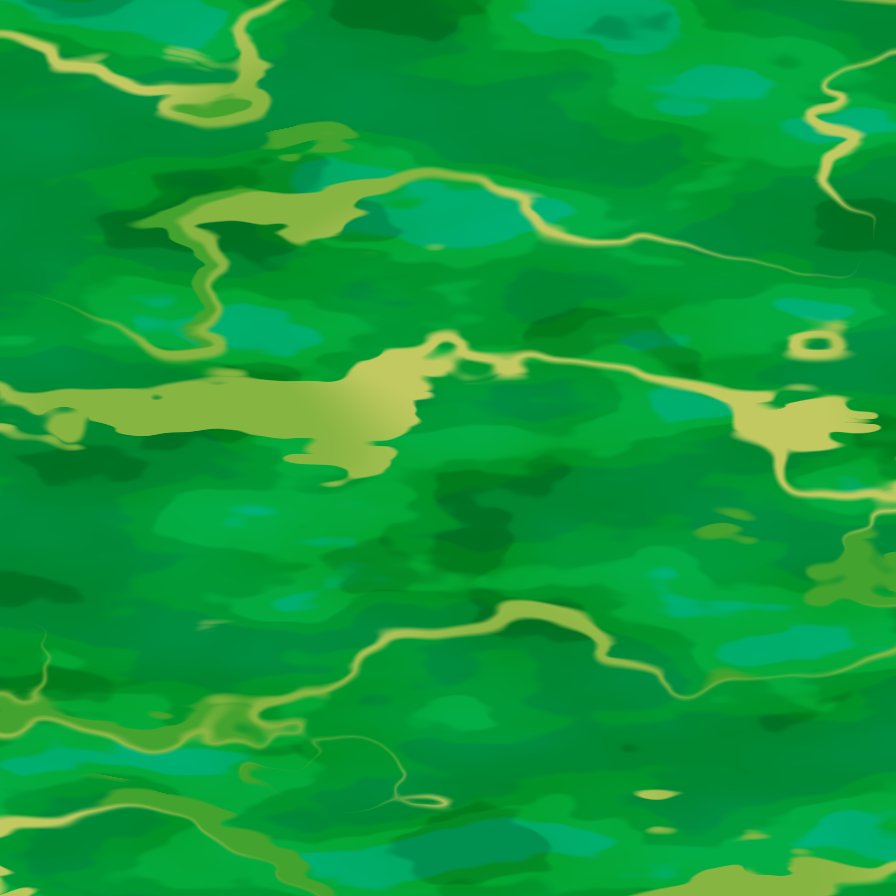
Write a WebGL 2 fragment shader that draws this texture.

```glsl
#version 300 es
precision highp float;

uniform vec2 u_resolution;
out vec4 fragColor;

#define PATCH_SCALE vec2(2.8, 8.5)
#define VEIN_SCALE vec2(2.2, 5.0)
#define VEIN_ROWS 4.0
#define VEIN_WARP 1.35
#define VEIN_WIDTH 0.0036
#define VEIN_VARIATION 0.022
#define VEIN_SWELL 0.022
#define VEIN_SOFTNESS 0.0042
#define PATCH_SOFTNESS 0.04
#define MOSS_WIDTH 0.03

const vec3 DEEP   = vec3(0.00, 0.54, 0.21);
const vec3 GRASS  = vec3(0.00, 0.59, 0.18);
const vec3 BRIGHT = vec3(0.01, 0.66, 0.22);
const vec3 TEAL   = vec3(0.00, 0.68, 0.42);
const vec3 MOSS   = vec3(0.26, 0.64, 0.18);
const vec3 OLIVE  = vec3(0.53, 0.71, 0.26);
const vec3 STRAW  = vec3(0.76, 0.79, 0.38);

// Pseudo-random unit vector for a lattice cell
vec2 cellGradient(ivec2 cell) {
    uvec2 q = uvec2(cell) * uvec2(1597u, 3571u);
    uint h = (q.x ^ (q.y << 7)) * 48271u + q.y;
    h = (h ^ (h >> 15)) * 69069u;
    h = (h ^ (h >> 13)) * 40503u;
    h ^= h >> 16;
    float angle = float(h & 65535u) / 65536.0 * 6.28319;
    return vec2(cos(angle), sin(angle));
}

float gradientNoise(vec2 p) {
    vec2 base = floor(p);
    vec2 f = p - base;
    ivec2 c = ivec2(base);
    vec2 u = f * f * f * (f * (f * 6.0 - 15.0) + 10.0);
    float a = dot(cellGradient(c), f);
    float b = dot(cellGradient(c + ivec2(1, 0)), f - vec2(1, 0));
    float d = dot(cellGradient(c + ivec2(0, 1)), f - vec2(0, 1));
    float e = dot(cellGradient(c + ivec2(1, 1)), f - vec2(1, 1));
    return mix(mix(a, b, u.x), mix(d, e, u.x), u.y);
}

float fbm(vec2 p) {
    float sum = 0.0, amplitude = 1.0;
    for (int i = 0; i < 4; i++) {
        sum += amplitude * gradientNoise(p);
        p = p * 2.03 + vec2(17.3, 9.7);
        amplitude *= 0.46;
    }
    return sum;
}

// Warped horizontal layers; veins run along whole values
float strata(vec2 p) {
    return p.y * VEIN_ROWS + VEIN_WARP * fbm(p * VEIN_SCALE + vec2(41.2, 63.8));
}

// Approximate signed distance to the nearest vein
float veinDistance(vec2 p) {
    const float STEP = 0.002;
    float s = strata(p);
    vec2 slope = vec2(strata(p + vec2(STEP, 0)), strata(p + vec2(0, STEP))) - s;
    return (s - round(s)) / max(length(slope) / STEP, 4.5);
}

float softStep(float edge, float value) {
    return smoothstep(edge - PATCH_SOFTNESS, edge + PATCH_SOFTNESS, value);
}

// Soft-edged patches of green
vec3 patchColor(vec2 p) {
    float tone = fbm(p * PATCH_SCALE + vec2(5.4, 22.1));
    vec3 color = mix(DEEP, GRASS, softStep(-0.08, tone));
    color = mix(color, BRIGHT, softStep(0.13, tone));
    color = mix(color, TEAL, softStep(0.35, tone));
    float shade = fbm(p * vec2(3.5, 8.0) + vec2(80.6, 31.5));
    color = mix(color, color * vec3(1.0, 0.86, 0.86), softStep(0.33, shade));
    return color + vec3(0.0, 0.02, 0.05) * clamp(-shade * 2.0, -1.0, 1.0);
}

void main() {
    vec2 p = gl_FragCoord.xy / u_resolution.y;
    vec3 color = patchColor(p);
    float dist = veinDistance(p);

    // Mossy fill along one side of some veins
    float mossAmount = gradientNoise(p * vec2(3.0, 6.0) + vec2(12.9, 71.4));
    float mossReach = MOSS_WIDTH * smoothstep(0.08, 0.35, mossAmount);
    float moss = smoothstep(-0.004, 0.002, dist)
               * (1.0 - smoothstep(mossReach - 0.005, mossReach + 0.005, dist));
    color = mix(color, MOSS, moss * smoothstep(0.08, 0.2, mossAmount));

    // Veins that thin out, break and swell into pools
    float flow = gradientNoise(p * vec2(2.3, 5.5) + vec2(33.7, 14.6));
    float width = VEIN_WIDTH + VEIN_VARIATION * flow
                + VEIN_SWELL * smoothstep(0.2, 0.5, flow);
    float vein = 1.0 - smoothstep(width - VEIN_SOFTNESS, width + VEIN_SOFTNESS, abs(dist));
    float ripeness = gradientNoise(p * vec2(2.0, 5.0) + vec2(57.1, 90.3));
    color = mix(color, mix(OLIVE, STRAW, smoothstep(-0.25, 0.08, ripeness)), vein);

    fragColor = vec4(color, 1.0);
}
```
